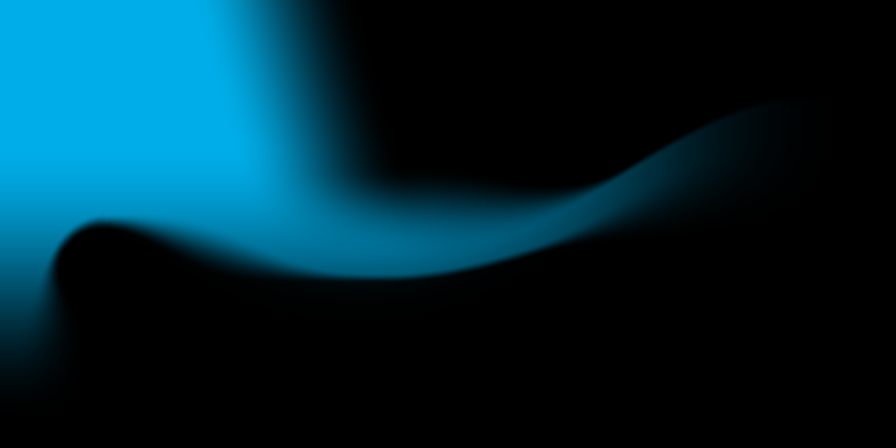
Write a Shadertoy shader that draws this background.

```glsl
// A soft cyan glow pours from the upper left into a thin ribbon that fades right.
// Two curved borders with varying softness cut it out of black; smooth
// falloffs along each axis dim the light toward its ends.

// Height of the lower border: a hump on the left, a valley, then a rise.
float lowerBorder(float x) {
    float hump = pow(max(0.86 - x, 0.0) / 0.626, 1.45);
    return 0.378 + 0.127 * smoothstep(0.0, 1.0, hump)
                 + 0.22 * smoothstep(0.86, 1.81, x);
}

// Signed distance above the lower border; the hump ends in a rounded wall.
float lowerDistance(vec2 p) {
    if (p.x < 0.234)
        return length(vec2(0.234 - p.x, max(p.y - 0.37, 0.0) * 0.9)) - 0.122;
    float slope = (lowerBorder(p.x + 0.01) - lowerBorder(p.x - 0.01)) / 0.02;
    return (p.y - lowerBorder(p.x)) / sqrt(1.0 + slope * slope);
}

// Half width of the lower border's blur.
float lowerSoftness(vec2 p) {
    float descent = exp(-pow((p.x - 0.48) / 0.17, 2.0));
    float wall = (1.0 - smoothstep(0.2, 0.45, p.y))
               * (1.0 - smoothstep(0.2, 0.3, p.x));
    return 0.012 + 0.045 * descent + 0.07 * wall
         + 0.09 * smoothstep(1.2, 1.65, p.x);
}

// Dark hollow above the ribbon: a wide blur on the left, a crisp rim on the right.
float upperShadow(vec2 p) {
    float side = (p.x - 0.42 - 0.28 * (1.0 - p.y)) / 0.38;
    float rim = 0.42 + 0.35 * smoothstep(0.95, 1.8, p.x);
    float blur = mix(0.21, 0.02, smoothstep(0.95, 1.4, p.x));
    return smoothstep(0.0, 1.0, side) * smoothstep(rim, rim + blur, p.y);
}

void mainImage(out vec4 fragColor, in vec2 fragCoord) {
    vec2 p = fragCoord / iResolution.y;

    // Shape of the lit region
    float d = lowerDistance(p);
    float soft = lowerSoftness(p);
    float light = smoothstep(-soft, soft, d) * (1.0 - upperShadow(p));

    // Faint spill beneath the valley
    float spill = 0.13 * exp(min(d, 0.0) / 0.035)
                * exp(-pow((p.x - 0.78) / 0.3, 2.0));
    light = max(light, spill * step(d, 0.0));

    // Falloff toward the bottom and along the ribbon
    light *= smoothstep(0.06, 0.69, p.y);
    light *= pow(1.0 - smoothstep(0.8, 1.92, p.x), 1.35);

    vec3 cyan = vec3(0.0, 0.68, 0.91);
    fragColor = vec4(cyan * light, 1.0);
}
```
